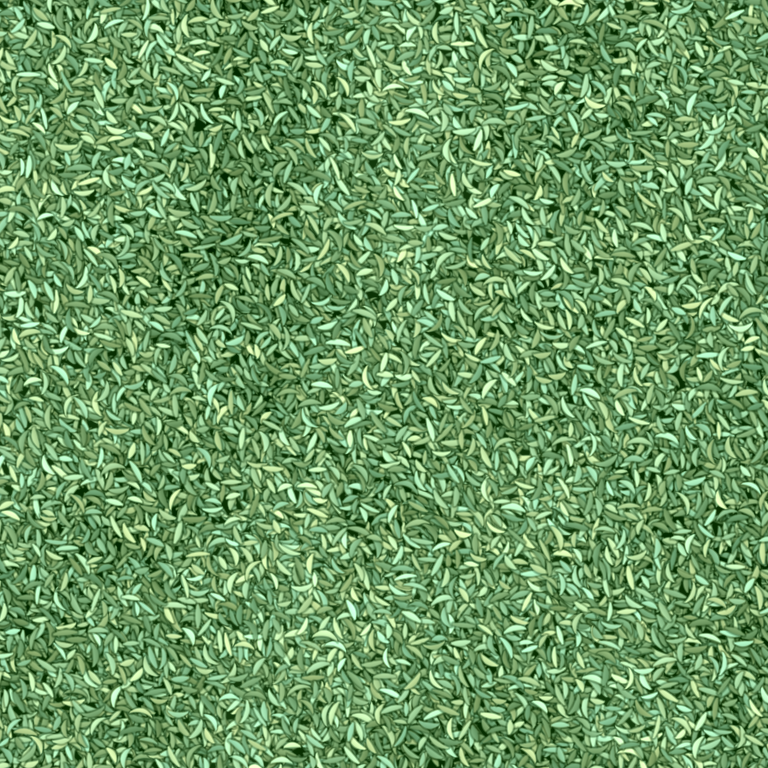
Write a Shadertoy shader that draws this texture.

```glsl
// Dense artificial turf: short curved blades in layers over dark gaps.

const vec3 SHADE_GREEN = vec3(0.12, 0.28, 0.09);
const vec3 LIT_GREEN = vec3(0.71, 0.90, 0.67);
const vec3 TINT_AXIS = vec3(0.07, -0.01, -0.06); // yellowish to bluish
const float CELLS = 48.0;       // blade cells across the canvas
const int LAYERS = 7;
const float EDGE = 0.09;        // edge softness, in cells
const float SHADOW_REACH = 0.2; // contact shadow width, in cells
const float GAP_TONE = -0.15;

vec4 hash4(vec2 p) {
    vec4 q = fract(p.xyxy * vec4(0.1031, 0.1030, 0.0973, 0.1099));
    q += dot(q, q.wzxy + 33.33);
    return fract((q.xxyz + q.yzzw) * q.zywx);
}

float valueNoise(vec2 p) {
    vec2 cell = floor(p);
    vec2 f = fract(p);
    f = f * f * (3.0 - 2.0 * f);
    float low = mix(hash4(cell).x, hash4(cell + vec2(1, 0)).x, f.x);
    float high = mix(hash4(cell + vec2(0, 1)).x, hash4(cell + vec2(1, 1)).x, f.x);
    return mix(low, high, f.y);
}

vec2 rotate(vec2 p, float angle) {
    float c = cos(angle), s = sin(angle);
    return vec2(c * p.x + s * p.y, c * p.y - s * p.x);
}

// Distance to a bent, tapered blade lying along x
float bladeDistance(vec2 p, float halfLength, float halfWidth, float bend) {
    p.y += bend * (p.x * p.x - 0.15);
    float along = clamp(p.x / halfLength, -1.0, 1.0);
    float width = halfWidth * (1.0 - 0.55 * along * along);
    return length(vec2(max(abs(p.x) - halfLength, 0.0), p.y)) - width;
}

// Most blades lean down to the right, the others stand near upright
float bladeAngle(float choice, float spread) {
    float leaning = -0.4 + 1.7 * (spread - 0.5);
    float upright = 1.5 + 1.5 * (spread - 0.5);
    return choice < 0.58 ? leaning : upright;
}

// Lays one layer of blades over surface = (tone, tint)
vec2 addBlades(vec2 surface, vec2 p, float seed, float height) {
    vec2 home = floor(p);
    for (int y = -1; y <= 1; y++) {
        for (int x = -1; x <= 1; x++) {
            vec2 cell = home + vec2(x, y);
            vec4 place = hash4(cell + seed);
            vec4 look = hash4(cell + seed + 211.7);
            vec2 local = rotate(p - cell - place.xy, bladeAngle(place.z, place.w));

            float halfLength = mix(0.36, 0.7, look.x);
            float halfWidth = mix(0.13, 0.2, look.y);
            float bend = 1.2 * (fract(look.x * 7.0) - 0.5);
            float d = bladeDistance(local, halfLength, halfWidth, bend);

            // Contact shadow, then the blade itself, lighter on its upper side
            float shadow = 0.5 * (1.0 - smoothstep(0.0, SHADOW_REACH, d));
            surface.x = mix(surface.x, GAP_TONE, shadow);
            float tone = mix(0.52, 1.27, look.z) * mix(0.7, 1.0, height);
            tone += 0.5 * clamp(local.y, -0.2, 0.2);
            vec2 blade = vec2(tone, 2.0 * look.w - 1.0);
            surface = mix(surface, blade, 1.0 - smoothstep(-EDGE, EDGE, d));
        }
    }
    return surface;
}

void mainImage(out vec4 fragColor, in vec2 fragCoord) {
    vec2 uv = fragCoord / iResolution.y;

    // Stack the blades from the ground up
    vec2 surface = vec2(GAP_TONE, 0.0);
    for (int i = 0; i < LAYERS; i++) {
        float layer = float(i);
        vec2 p = uv * CELLS + layer * vec2(0.37, 0.61);
        surface = addBlades(surface, p, 67.3 * layer + 11.0, layer / float(LAYERS - 1));
    }

    // Broad, faint patches of wear
    float patches = 0.6 * valueNoise(uv * 6.0 + 3.0) + 0.4 * valueNoise(uv * 15.0 + 40.0);
    float tone = surface.x + 0.22 * (patches - 0.5);

    vec3 color = mix(SHADE_GREEN, LIT_GREEN, tone);
    color += TINT_AXIS * surface.y * clamp(tone, 0.2, 1.0);
    fragColor = vec4(clamp(color, 0.0, 1.0), 1.0);
}
```
